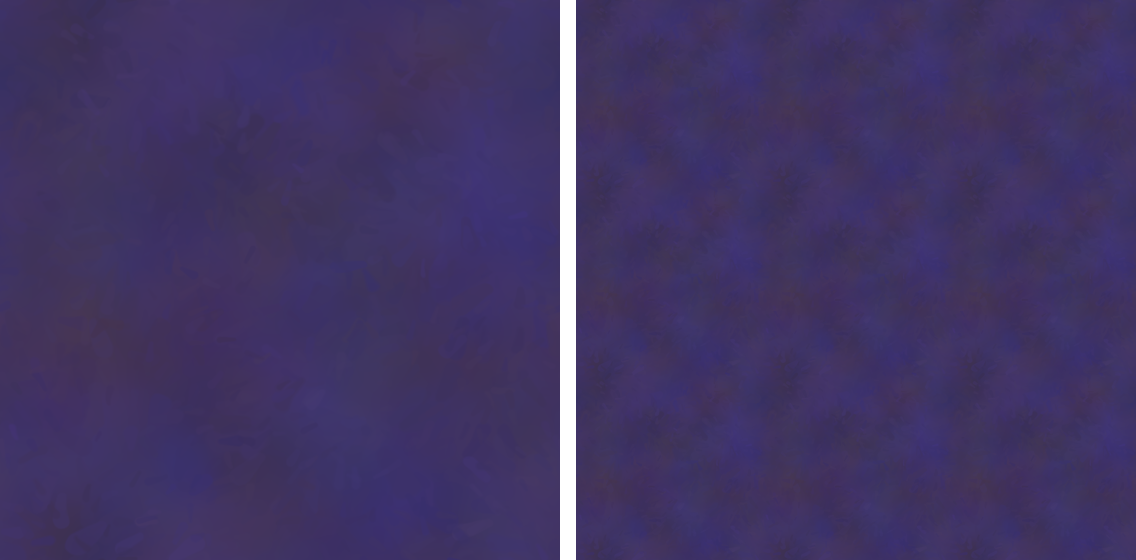
Left, the tile; right, the same tile 3 across and 3 down.
Write a WebGL 2 fragment shader that draws this texture.

```glsl
#version 300 es
precision highp float;
// Muted violet paint: crisp tapered brush dabs in six layers, large to small.
// Each dab carries pigment from wrapped gradient noise near its centre and
// points along the slope of that noise, so the colour patches get fringed rims.

uniform vec2 u_resolution;
out vec4 fragColor;

const float TAU = 6.2831853;

// Integer hash of a wrapped cell and a seed, giving three values in 0..1.
vec3 hash3(vec2 cell, float period, float seed) {
  uvec3 v = uvec3(mod(cell + 0.5, period), seed) * 1664525u + 1013904223u;
  v.x += v.y * v.z; v.y += v.z * v.x; v.z += v.x * v.y;
  v ^= v >> 16u;
  v.x += v.y * v.z; v.y += v.z * v.x; v.z += v.x * v.y;
  return vec3(v >> 8u) / 16777216.0;
}

// Three channels of gradient noise that wraps, and the slope of the first two.
vec3 noise3(vec2 uv, float period, float seed, out vec2 slope) {
  vec2 p = uv * period, cell = floor(p), f = p - cell;
  vec2 s = f * f * f * (f * (f * 6.0 - 15.0) + 10.0);
  vec2 ds = 30.0 * f * f * (f - 1.0) * (f - 1.0);
  vec3 sum = vec3(0.0);
  slope = vec2(0.0);
  for (int k = 0; k < 4; k++) {
    vec2 corner = vec2(k & 1, k >> 1);
    vec3 angle = TAU * hash3(cell + corner, period, seed);
    vec3 gx = cos(angle), gy = sin(angle);
    vec2 w = mix(1.0 - s, s, corner);
    vec3 ramp = gx * (f.x - corner.x) + gy * (f.y - corner.y);
    sum += w.x * w.y * ramp;
    slope += w.x * w.y * vec2(gx.x + gx.y, gy.x + gy.y)
           + (ramp.x + ramp.y) * (2.0 * corner - 1.0) * ds * w.yx;
  }
  return sum;
}

// Drift between blue violet, greyed mauve and plum.
vec3 pigment(vec3 drift) {
  return vec3(0.248, 0.199, 0.386)
       + drift.x * vec3(-0.016, -0.008, 0.088)
       + drift.y * vec3(0.032, 0.032, 0.02)
       + drift.z * vec3(0.024, -0.008, -0.012);
}

// Capsule along x that narrows towards its far end.
float dabDistance(vec2 p, float halfLength, float radius) {
  float along = clamp(0.5 + 0.5 * p.x / halfLength, 0.0, 1.0);
  float beyond = max(abs(p.x) - halfLength, 0.0);
  return length(vec2(beyond, p.y)) - radius * mix(1.0, 0.6, along);
}

// Lays one grid of scattered dabs over the paint below.
vec3 paintLayer(vec3 paint, vec2 uv, float cells, float seed) {
  vec2 home = floor(uv * cells - 0.5);
  float pixel = cells / u_resolution.y;
  for (int k = 0; k < 4; k++) {
    vec2 cell = home + vec2(k & 1, k >> 1);
    vec3 place = hash3(cell, cells, seed);
    vec2 centre = cell + place.xy;
    vec2 p = uv * cells - centre;
    if (dot(p, p) < 0.25) {
      vec3 shape = hash3(cell, cells, seed + 20.0);
      vec3 tint = fract(place.zxy * 37.0 + shape.yzx * 11.0);
      // Pigment is dragged in from a little way off.
      vec2 source = centre / cells + 0.1 * (tint.xy - 0.5);
      vec2 slope;
      vec3 drift = noise3(source, 4.0, 1.0, slope);

      float angle = atan(slope.y, slope.x + 1e-6) + 1.2 * (place.z - 0.5);
      float c = cos(angle), s = sin(angle);
      p = vec2(c * p.x + s * p.y, c * p.y - s * p.x);
      float radius = mix(0.11, 0.19, shape.y);
      float d = dabDistance(p, mix(0.16, 0.29, shape.x), radius);
      float soft = radius * mix(0.04, 0.45, shape.z * shape.z) + pixel;

      // Small hue shifts, with a rare vivid blue accent.
      vec3 colour = pigment(drift)
                  + (tint.x - 0.5) * vec3(0.03, 0.02, 0.014)
                  + (tint.y - 0.5) * vec3(-0.008, -0.004, 0.044)
                  + pow(tint.z, 16.0) * vec3(0.0, -0.004, 0.045);
      float opacity = mix(0.2, 0.75, fract(7.0 * tint.z + tint.x));
      paint = mix(paint, colour, opacity * (1.0 - smoothstep(-soft, pixel, d)));
    }
  }
  return paint;
}

void main() {
  vec2 uv = gl_FragCoord.xy / u_resolution;
  vec2 slope;
  // A slight wobble keeps the dab edges hand-made.
  uv += 0.006 * noise3(uv, 26.0, 7.0, slope).xy;

  vec3 paint = pigment(noise3(uv, 4.0, 1.0, slope)
                       + 0.5 * noise3(uv, 9.0, 2.0, slope));
  float cells = 6.0;
  for (int layer = 0; layer < 6; layer++) {
    paint = paintLayer(paint, uv, cells, 100.0 + float(layer));
    cells = floor(cells * 1.35);
  }
  fragColor = vec4(paint, 1.0);
}
```
